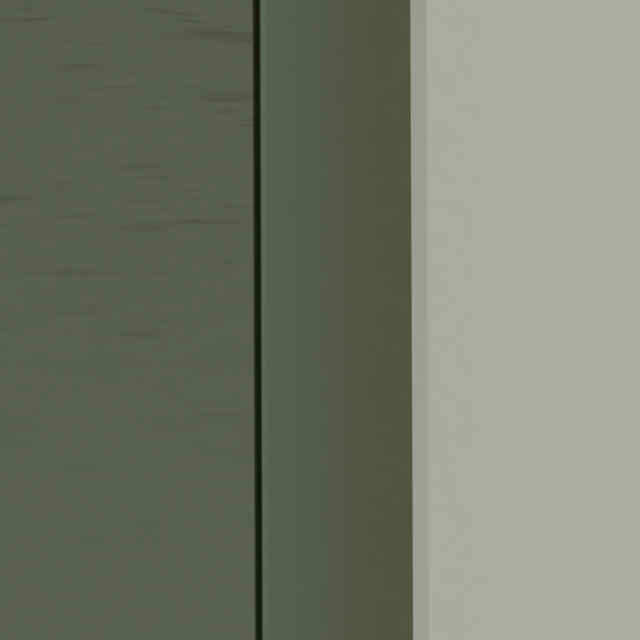
Reproduce this texture procedurally as a WebGL 1 fragment shader.

```glsl
precision highp float;

uniform vec2 u_resolution;

// Vertical boundaries: position at the bottom and at the top
const vec2 GROOVE_X = vec2(0.4043, 0.4005);
const vec2 POST_EDGE_X = vec2(0.6455, 0.6410);
const vec2 TRIM_EDGE_X = vec2(0.6700, 0.6660);
const float GROOVE_HALF_WIDTH = 0.0056;
const float EDGE_SOFTNESS = 0.0016;

const vec3 PANEL_COLOR = vec3(0.352, 0.373, 0.308);
const vec3 POST_LEFT_COLOR = vec3(0.343, 0.376, 0.306);
const vec3 POST_RIGHT_COLOR = vec3(0.318, 0.335, 0.252);
const vec3 GROOVE_COLOR = vec3(0.085, 0.100, 0.045);
const vec3 BEVEL_COLOR = vec3(0.372, 0.425, 0.350);
const vec3 TRIM_COLOR = vec3(0.612, 0.622, 0.570);
const vec3 WALL_LEFT_COLOR = vec3(0.665, 0.672, 0.628);
const vec3 WALL_RIGHT_COLOR = vec3(0.672, 0.674, 0.643);

const vec2 GRAIN_SCALE = vec2(9.0, 95.0);
const float GRAIN_DEPTH = 0.055;
const float MOTTLE_DEPTH = 0.008;

float hash(vec2 p) {
    vec3 q = fract(vec3(p.xyx) * 0.1031);
    q += dot(q, q.yzx + 33.33);
    return fract((q.x + q.y) * q.z);
}

float noise(vec2 p) {
    vec2 cell = floor(p);
    vec2 f = fract(p);
    f = f * f * (3.0 - 2.0 * f);
    float low = mix(hash(cell), hash(cell + vec2(1.0, 0.0)), f.x);
    float high = mix(hash(cell + vec2(0.0, 1.0)), hash(cell + vec2(1.0, 1.0)), f.x);
    return mix(low, high, f.y);
}

float fbm(vec2 p) {
    float sum = 0.0;
    float weight = 0.5;
    for (int i = 0; i < 4; i++) {
        sum += weight * noise(p);
        p = p * 2.03 + 17.0;
        weight *= 0.5;
    }
    return sum;
}

float edgeStep(float d) {
    return smoothstep(-EDGE_SOFTNESS, EDGE_SOFTNESS, d);
}

// Sparse horizontal wood streaks, strongest near the top
float woodGrain(vec2 uv) {
    float bend = 0.018 * (noise(uv * vec2(5.0, 4.0)) - 0.5);
    vec2 p = vec2(uv.x, uv.y + bend) * GRAIN_SCALE;
    float streaks = smoothstep(0.68, 0.95, noise(p));
    streaks += 0.6 * smoothstep(0.70, 0.95, noise(p * vec2(2.2, 1.9) + 41.0));
    float patches = smoothstep(0.25, 0.65, noise(uv * vec2(6.0, 13.0) + 8.0));
    float fade = mix(0.12, 1.0, smoothstep(0.15, 0.95, uv.y));
    return streaks * patches * fade;
}

void main() {
    vec2 uv = gl_FragCoord.xy / u_resolution;
    float grooveX = mix(GROOVE_X.x, GROOVE_X.y, uv.y);
    float postX = mix(POST_EDGE_X.x, POST_EDGE_X.y, uv.y);
    float trimX = mix(TRIM_EDGE_X.x, TRIM_EDGE_X.y, uv.y);
    float fromGroove = uv.x - grooveX;

    // Painted wooden panel
    vec3 panel = PANEL_COLOR * mix(1.015, 0.985, uv.y);
    panel *= 1.0 - GRAIN_DEPTH * 1.8 * woodGrain(uv);
    panel += 0.012 * (fbm(uv * vec2(8.0, 70.0)) - 0.47);

    // Post with a soft bevel beside the groove
    float across = clamp(fromGroove / (postX - grooveX), 0.0, 1.0);
    vec3 post = mix(POST_LEFT_COLOR, POST_RIGHT_COLOR, smoothstep(0.0, 0.85, across));
    float bevel = exp(-pow((fromGroove - 0.0105) / 0.0045, 2.0));
    post = mix(post, BEVEL_COLOR, 0.6 * bevel);

    // Pale trim and wall
    vec3 trim = TRIM_COLOR * mix(1.01, 0.985, uv.y);
    float wallAcross = smoothstep(trimX, 1.0, uv.x);
    vec3 wall = mix(WALL_LEFT_COLOR, WALL_RIGHT_COLOR, wallAcross);

    // Assemble the vertical bands
    vec3 color = mix(panel, post, edgeStep(fromGroove));
    float groove = 1.0 - smoothstep(-0.0022, 0.0022, abs(fromGroove) - GROOVE_HALF_WIDTH);
    float grooveDepth = mix(0.72, 1.0, smoothstep(-0.006, 0.0, fromGroove));
    color = mix(color, GROOVE_COLOR, groove * grooveDepth);
    color = mix(color, trim, edgeStep(uv.x - postX));
    color = mix(color, wall, smoothstep(-0.003, 0.003, uv.x - trimX));

    // Faint mottling over every surface
    color += MOTTLE_DEPTH * (fbm(uv * 60.0) - 0.47);
    gl_FragColor = vec4(color, 1.0);
}
```
